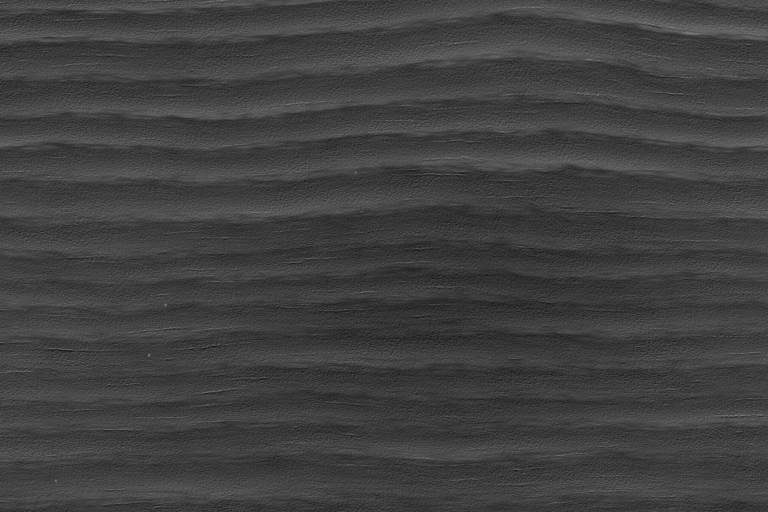
Give the GLSL for this texture, as a Shadertoy shader.

```glsl
// Dark stained softwood board: wavy growth rings, crisp above and faint below,
// covered by embossed cellular grain, broken streaks and thin fibre dashes.
// Rings are bent by layered sines; fibres and specks are placed in hashed cells.

#define BASE_TONE 0.222
#define RING_COUNT 16.0
#define RING_CONTRAST 0.18
#define HUMP_HEIGHT 0.055
#define GRAIN_SCALE vec2(170.0, 290.0)
#define GRAIN_CONTRAST 0.06
#define STREAK_SCALE vec2(9.0, 110.0)
#define STREAK_CONTRAST 0.05
#define FIBRE_CELL vec2(0.29, 0.03)
#define FIBRE_LAYERS 5
#define FIBRE_LIGHT 0.13
#define SPECK_LIGHT 0.25

vec2 hash2(vec2 cell) {
    vec3 q = fract(cell.xyx * vec3(0.1031, 0.1030, 0.0973));
    q += dot(q, q.yzx + 33.33);
    return fract((q.xx + q.yz) * q.zy);
}

// Distance to the nearest jittered point
float cellular(vec2 q) {
    vec2 cell = floor(q), local = fract(q);
    float nearest = 4.0;
    for (int y = -1; y <= 1; y++) {
        for (int x = -1; x <= 1; x++) {
            vec2 offset = vec2(x, y);
            vec2 toPoint = offset + hash2(cell + offset) - local;
            nearest = min(nearest, dot(toPoint, toPoint));
        }
    }
    return sqrt(nearest);
}

// Difference of cellular grain and its shifted copy
float emboss(vec2 q) {
    return cellular(q) - cellular(q + vec2(0.25, 0.8));
}

// How far the rings are lifted at x, for a depth measured from the top
float ringLift(float x, float depth) {
    float side = (x - 0.97) / 0.45;
    float hump = HUMP_HEIGHT * exp(-side * side - 2.4 * depth);
    float waves = 0.005 * sin(7.0 * x + 5.0 * depth)
                + 0.003 * sin(13.0 * x - 9.0 * depth + 1.3)
                + 0.001 * sin(31.0 * x + 17.0 * depth);
    return hump + waves;
}

// Slow ramp to a bright late-wood line; the drop softens with depth
float rings(vec2 wood) {
    float low = smoothstep(0.2, 0.6, wood.y);
    float phase = RING_COUNT * wood.y + 0.2 * sin(9.0 * wood.y + 0.6)
                + 0.12 * sin(23.0 * wood.y) + 0.2;
    float t = fract(phase), ring = floor(phase);
    float strength = 0.8 + 0.45 * hash2(vec2(ring, 7.0)).x;
    strength *= mix(1.1, 0.8, low);
    strength *= 0.9 + 0.2 * sin(4.0 * wood.x + 2.1 * ring)
              + mix(0.1, 0.3, low) * sin(7.3 * wood.x + 3.7 * ring);
    float drop = 1.0 - smoothstep(mix(0.66, 0.42, low), 1.0, t);
    return strength * 1.25 * pow(t, mix(2.0, 1.7, low)) * drop;
}

// Thin broken dashes, each with a dark shadow under it
float fibres(vec2 wood, float pixel) {
    float light = 0.0;
    float cluster = 0.12 * sin(5.0 * wood.x + 9.0 * wood.y)
                  + 0.12 * sin(21.0 * wood.y - 6.0 * wood.x);
    for (int i = 0; i < FIBRE_LAYERS; i++) {
        float layer = float(i);
        vec2 q = wood / FIBRE_CELL + vec2(0.37, 0.31) * layer;
        vec2 cell = floor(q) + 41.0 * layer;
        vec2 spot = hash2(cell), kind = hash2(cell + 17.5);
        vec2 d = (fract(q) - mix(vec2(0.4), vec2(0.6), spot)) * FIBRE_CELL;
        float halfLength = FIBRE_CELL.x * mix(0.03, 0.38, kind.x * kind.x);
        d.y += d.x * (spot.x - 0.35) * 0.08 + 0.0005 * sin(130.0 * d.x + 6.0 * spot.y);
        float taper = 1.0 - smoothstep(0.1, 1.0, abs(d.x) / halfLength);
        float breaks = 0.65 + 0.35 * sin(230.0 * d.x + 9.0 * sin(61.0 * d.x + 6.0 * spot.x));
        float width = 0.0003 + 0.5 * pixel;
        float line = 1.0 - smoothstep(0.2 * width, 1.6 * width, abs(d.y));
        float shade = 1.0 - smoothstep(0.0, 2.0 * width, abs(d.y - 2.2 * width));
        float present = smoothstep(0.5, 1.0, kind.y + cluster);
        light += present * taper * breaks * (line - mix(0.2, 0.9, spot.y) * shade);
    }
    return light;
}

// Rare pale chips
float specks(vec2 p, float pixel) {
    vec2 q = p * 11.0, cell = floor(q);
    vec2 spot = hash2(cell + 83.0), kind = hash2(cell + 131.0);
    vec2 d = (fract(q) - mix(vec2(0.2), vec2(0.8), spot)) / 11.0;
    float radius = mix(0.0008, 0.0022, kind.x);
    float chip = 1.0 - smoothstep(radius - pixel, radius + pixel, length(d * vec2(1.0, 0.7)));
    return chip * step(0.96, kind.y);
}

// Broad lighter and darker areas of stain
float stain(vec2 p) {
    vec2 d = (p - vec2(0.98, 0.43)) / vec2(0.36, 0.2);
    return 0.01 * sin(3.1 * p.x + 2.0 * p.y + 1.6)
         + 0.008 * sin(5.0 * p.y - 4.3 * p.x) - 0.03 * exp(-dot(d, d));
}

void mainImage(out vec4 fragColor, in vec2 fragCoord) {
    vec2 p = fragCoord / iResolution.y;
    float pixel = 1.0 / iResolution.y;
    float depth = 1.0 - p.y;
    vec2 wood = vec2(p.x, depth + ringLift(p.x, depth));

    // Coarse and fine grain, rougher in patches, over long and short streaks
    vec2 grainPos = wood * GRAIN_SCALE;
    float patches = 0.6 + 0.75 * cellular(wood * vec2(7.0, 15.0));
    float grain = emboss(grainPos) + emboss(grainPos * vec2(1.7, 1.25) + 57.0);
    float longStreak = cellular(wood * STREAK_SCALE) - 0.45;
    float shortStreak = cellular(wood * STREAK_SCALE * vec2(3.3, 1.6) + 23.0) - 0.45;
    float streak = longStreak + 0.7 * shortStreak;
    vec2 roughWood = wood + vec2(0.0, 0.012 * streak + 0.0025 * grain);

    float tone = BASE_TONE + stain(p) + RING_CONTRAST * rings(roughWood);
    tone += GRAIN_CONTRAST * patches * grain - STREAK_CONTRAST * streak;
    tone += FIBRE_LIGHT * fibres(wood, pixel) + SPECK_LIGHT * specks(p, pixel);
    fragColor = vec4(vec3(clamp(tone, 0.0, 1.0)), 1.0);
}
```
